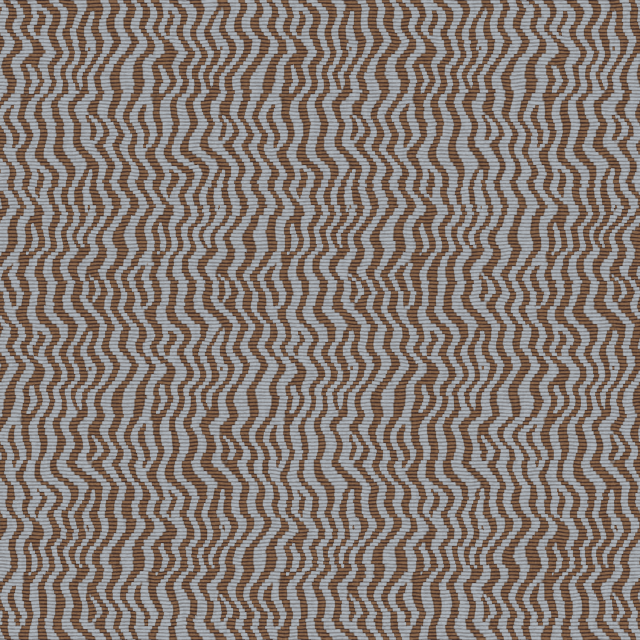
This texture is drawn by a Shadertoy shader. Its source:

```glsl
// Woven fabric with wavy, forking vertical stripes of grey-blue over ribbed brown.
#define TILE vec2(0.2045, 0.25)   // repeat of the weave design
#define STRIPES 7.0               // stripes per repeat
#define ROWS 178.0                // weft threads over the height
#define SWAY 0.012                // broad sideways swing
#define RIPPLE 0.0062             // short sideways wave
#define RAGGED 0.0026             // edge jitter from thread to thread
#define LIGHT_SHARE 0.10          // bias towards the light stripes
#define LIGHT_HIGH vec3(0.68, 0.705, 0.73)
#define LIGHT_LOW vec3(0.52, 0.52, 0.53)
#define BROWN_HIGH vec3(0.54, 0.405, 0.295)
#define BROWN_LOW vec3(0.27, 0.195, 0.175)

const float TAU = 6.28319;

float hash(vec2 p) {
    return fract(sin(dot(p, vec2(127.1, 311.7))) * 43758.55);
}

float noise(vec2 p) {
    vec2 i = floor(p), f = fract(p);
    f = f * f * (3.0 - 2.0 * f);
    return mix(mix(hash(i), hash(i + vec2(1, 0)), f.x),
               mix(hash(i + vec2(0, 1)), hash(i + vec2(1, 1)), f.x), f.y);
}

// Bends straight columns into waves.
float sideways(vec2 p) {
    vec2 q = TAU * p / TILE;
    float shift = SWAY * sin(q.y + 0.5 * sin(q.x));
    shift += RIPPLE * sin(4.0 * q.y + 0.9 * sin(q.x + q.y));
    return shift + 0.012 * (noise(p * vec2(10.0, 22.0)) - 0.5);
}

// Phase change that starts or ends short stripes, giving forks at both tips.
float forks(vec2 p) {
    vec2 grid = vec2(2.0, 3.0), cellSize = TILE / grid;
    vec2 home = floor(p / cellSize);
    float phase = 0.0;
    for (int j = -1; j <= 1; j++)
    for (int i = -1; i <= 1; i++) {
        vec2 cell = home + vec2(i, j);
        vec2 id = mod(cell, grid) + 3.0;
        vec2 jitter = vec2(hash(id), hash(id + 17.0)) - 0.5;
        vec2 d = p - (cell + 0.5 + 0.55 * jitter) * cellSize;
        float halfLength = mix(0.014, 0.032, hash(id + 31.0));
        float turn = atan(d.x, d.y - halfLength) - atan(d.x, d.y + halfLength);
        float away = length(vec2(d.x, d.y - clamp(d.y, -halfLength, halfLength)));
        float kind = hash(id + 47.0) < 0.7 ? -1.0 : 1.0;
        phase += kind * turn * (1.0 - smoothstep(0.0, 0.062, away));
    }
    return phase;
}

// Positive inside light stripes, negative inside brown ones.
float stripes(vec2 p) {
    vec2 bent = vec2(p.x + sideways(p), p.y);
    float phase = TAU * STRIPES * bent.x / TILE.x + forks(bent);
    float width = LIGHT_SHARE + 0.7 * (noise(p * vec2(15.0, 19.0) + 40.0) - 0.5);
    return cos(phase) + width;
}

vec3 fabric(vec2 p) {
    // Weft threads, slightly uneven along their length
    float y = p.y * ROWS + 0.5 * (noise(p * vec2(45.0, 30.0)) - 0.5);
    float row = floor(y);
    float thread = 0.5 - 0.5 * cos(TAU * fract(y));

    // Each thread meets the stripe edge at its own place
    float jitter = RAGGED * (hash(vec2(row, 5.0)) - 0.5)
                 + RAGGED * (noise(vec2(p.x * 60.0, row * 3.7)) - 0.5);
    float level = stripes(vec2(p.x + jitter, mix(p.y, (row + 0.5) / ROWS, 0.8)));
    float light = smoothstep(-0.28, 0.28, level);

    // Yarn colours with fibre grain
    float grain = noise(vec2(p.x * 170.0, row * 5.3)) - 0.5;
    float fibre = hash(floor(p * vec2(420.0, 500.0))) - 0.5;
    vec3 brown = mix(BROWN_LOW, BROWN_HIGH,
                     smoothstep(0.0, 0.75, thread + 0.35 * grain));
    vec3 pale = mix(LIGHT_LOW, LIGHT_HIGH,
                    smoothstep(0.0, 0.8, thread + 0.45 * grain));
    vec3 color = mix(brown, pale, light);

    // Soft shadow beside the raised light yarn
    float shadow = smoothstep(-0.6, -0.2, level) * (1.0 - smoothstep(-0.2, 0.2, level));
    color *= 1.0 - 0.12 * shadow;
    return color + 0.05 * fibre;
}

void mainImage(out vec4 fragColor, in vec2 fragCoord) {
    // Four samples per pixel smooth the threads and edges
    vec3 sum = vec3(0.0);
    for (int j = 0; j < 2; j++)
    for (int i = 0; i < 2; i++) {
        vec2 offset = 0.5 * vec2(i, j) - 0.25;
        sum += fabric((fragCoord + offset) / iResolution.y);
    }
    fragColor = vec4(sum / 4.0, 1.0);
}
```
